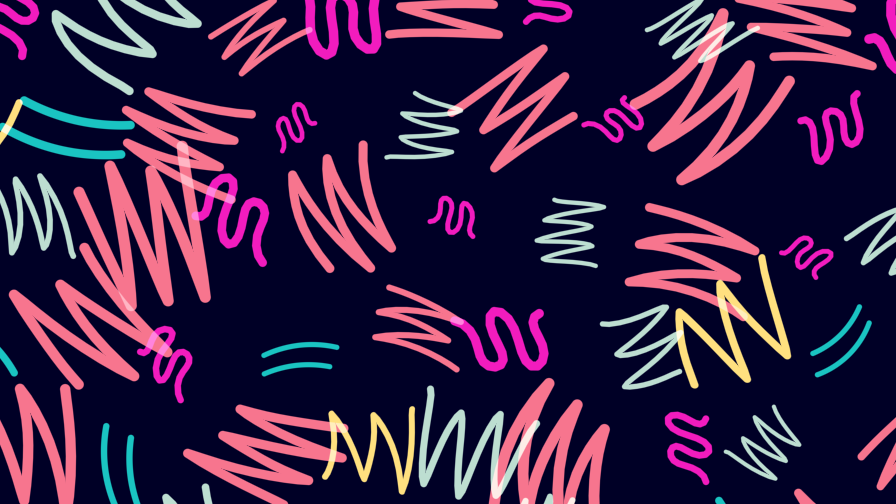
This pattern is drawn by a Shadertoy shader. Its source:

```glsl
// Neon marker scribbles scattered over midnight blue: zigzags, squiggles and arc pairs.
// Each cell of a jittered grid holds one motif, drawn as a distance to a sampled
// wave or to two circular arcs; inks are screened so that crossings glow.

const float PI = 3.14159265;

vec4 hash4(vec2 p) {
    vec4 q = fract(p.xyxy * vec4(0.1031, 0.1030, 0.0973, 0.1099));
    q += dot(q, q.wzxy + 33.33);
    return fract((q.xxyz + q.yzzw) * q.zywx);
}

vec2 rotate(vec2 p, float angle) {
    float c = cos(angle), s = sin(angle);
    return vec2(c * p.x - s * p.y, s * p.x + c * p.y);
}

float segmentDistance(vec2 p, vec2 a, vec2 b) {
    vec2 ab = b - a;
    float t = clamp(dot(p - a, ab) / dot(ab, ab), 0.0, 1.0);
    return length(p - a - ab * t);
}

// Arc of a circle that peaks at the origin
float arcDistance(vec2 p, float radius, float halfAngle) {
    p.y += radius;
    float angle = clamp(atan(p.x, p.y), -halfAngle, halfAngle);
    return length(p - radius * vec2(sin(angle), cos(angle)));
}

// size: length and amplitude; sharpness near 1 gives pointed turns; bulge swells them
vec2 wavePoint(float phase, float turns, vec2 size, float sharpness, float bulge, vec4 rnd) {
    float swing = -asin(sharpness * cos(phase)) / asin(sharpness);
    swing *= 1.0 + 0.22 * sin(phase * 0.7 + rnd.x * 6.28);
    float x = size.x * (phase / (PI * turns) - 0.5) + bulge * sin(2.0 * phase);
    x += size.y * ((rnd.y - 0.5) * 0.9 * swing + (rnd.z - 0.5) * 0.4 * swing * swing);
    float drift = (rnd.w - 0.5) * 0.5 * (phase / (PI * turns) - 0.5);
    return vec2(x, size.y * (swing + drift));
}

float waveDistance(vec2 p, float turns, vec2 size, float sharpness, float bulge, vec4 rnd) {
    float d = 1.0;
    vec2 previous = wavePoint(0.0, turns, size, sharpness, bulge, rnd);
    for (float i = 1.0; i <= turns * 8.0; i++) {
        vec2 next = wavePoint(i * PI / 8.0, turns, size, sharpness, bulge, rnd);
        d = min(d, segmentDistance(p, previous, next));
        previous = next;
    }
    return d;
}

// Signed distance to the motif; its ink is returned through the last argument
float motif(vec2 p, float kind, vec4 rnd, out vec3 ink) {
    if (kind < 0.31) {                       // coral: bold pointed zigzag
        ink = vec3(0.97, 0.46, 0.48);
        float turns = 5.0 + floor(rnd.z * 2.0);
        return waveDistance(p, turns, vec2(0.18, 0.105), 0.999, 0.0, rnd) - 0.0088;
    }
    if (kind < 0.52) {                       // mint: rounded zigzag
        ink = vec3(0.74, 0.87, 0.79);
        float turns = 5.0 + floor(rnd.x * 3.0);
        return waveDistance(p, turns, vec2(0.2, 0.075), 0.975, 0.001, rnd) - 0.0063;
    }
    if (kind < 0.67) {                       // teal: pair of arcs
        ink = vec3(0.10, 0.77, 0.72);
        float radius = 0.2 + 0.15 * rnd.x;
        float upper = arcDistance(p - vec2(0.0, 0.025), radius, 0.095 / radius);
        float lower = arcDistance(p + vec2(0.03 * rnd.y, 0.025), radius, 0.085 / radius);
        return min(upper, lower) - 0.0066;
    }
    if (kind < 0.92) {                       // magenta: bulging squiggle
        ink = vec3(0.95, 0.11, 0.70);
        return waveDistance(p, 4.0, vec2(0.13, 0.044), 0.6, 0.0075, rnd) - 0.0072;
    }
    ink = vec3(1.0, 0.88, 0.41);             // yellow: thin zigzag that widens
    vec2 flared = vec2(0.2, 0.06 + 0.12 * clamp(p.x + 0.1, 0.0, 0.2));
    return waveDistance(p, 5.0, flared, 0.995, 0.0, rnd) - 0.0062;
}

void mainImage(out vec4 fragColor, in vec2 fragCoord) {
    const float cellSize = 0.215;
    vec2 uv = fragCoord / iResolution.y;
    float blur = 0.8 / iResolution.y;
    vec2 home = floor(uv / cellSize);
    vec3 color = vec3(0.0, 0.0, 0.148);

    for (int j = -2; j <= 2; j++)
    for (int i = -2; i <= 2; i++) {
        vec2 cell = home + vec2(i, j);
        vec4 place = hash4(cell + 17.0);
        vec4 shape = hash4(cell + 71.0);

        // Rows are staggered and every motif is shifted, turned and scaled
        vec2 stagger = vec2(0.5 * mod(cell.y, 2.0) - 0.25, 0.0);
        vec2 center = cell + 0.5 + stagger + (place.xy - 0.5) * 0.45;
        vec2 p = uv - center * cellSize;
        if (length(p) > 0.3) continue;
        float scale = mix(0.62, 1.32, place.z);
        p = rotate(p, place.w * 2.0 * PI) / scale;

        // Golden-ratio steps spread the kinds evenly
        float kind = fract(dot(cell, vec2(0.618, 0.18)) + 0.12 * shape.w);
        vec3 ink;
        float d = motif(p, kind, shape, ink) * scale;
        float coverage = 1.0 - smoothstep(-blur, blur, d);
        color = 1.0 - (1.0 - color) * (1.0 - ink * coverage);
    }
    fragColor = vec4(color, 1.0);
}
```
